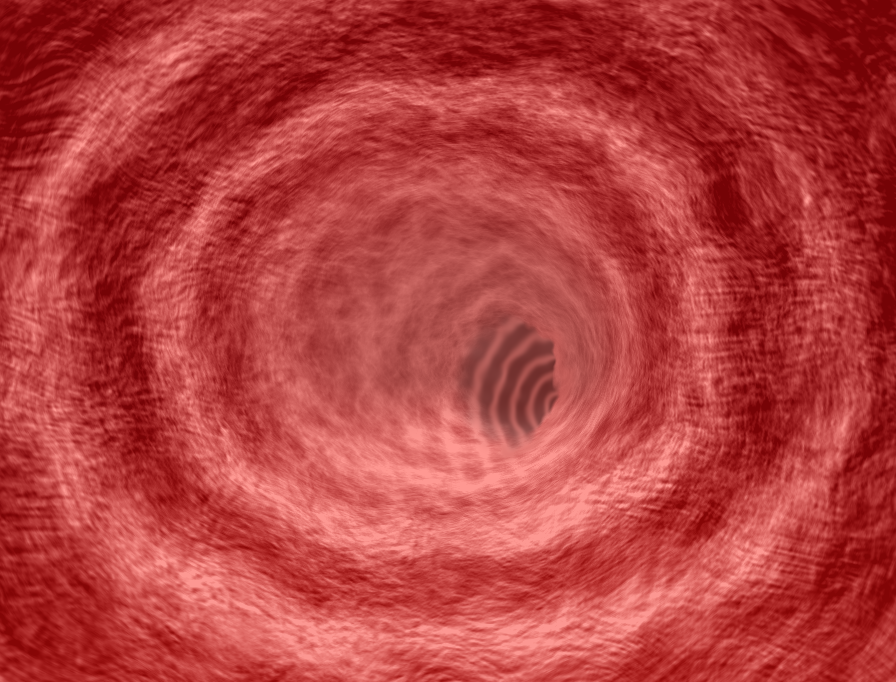
A Shadertoy shader for this background:

```glsl
// A winding red tunnel of fibrous folds, seen from inside.
// Rings are cosine crests over log radius around a centre that drifts with depth;
// two crossing spirals of ridged noise add fibres, and a dark bend closes the far end.

float hash(vec3 p) {
    p = fract(p * vec3(0.1031, 0.1030, 0.0973));
    p += dot(p, p.yzx + 33.33);
    return fract((p.x + p.y) * p.z);
}

float noise(vec3 p) {
    vec3 i = floor(p), f = fract(p);
    f = f * f * (3.0 - 2.0 * f);
    vec2 e = vec2(0, 1);
    vec4 low = vec4(hash(i), hash(i + e.yxx), hash(i + e.xyx), hash(i + e.yyx));
    vec4 high = vec4(hash(i + e.xxy), hash(i + e.yxy), hash(i + e.xyy), hash(i + e.yyy));
    vec4 layer = mix(low, high, f.z);
    vec2 row = mix(layer.xz, layer.yw, f.x);
    return mix(row.x, row.y, f.y);
}

// Ridged layers, each turned against the lattice of the last
float fibres(vec3 p) {
    mat3 turn = mat3(0.0, 0.8, 0.6, -0.8, 0.36, -0.48, -0.6, -0.48, 0.64);
    float sum = 0.0, weight = 0.5;
    for (int i = 0; i < 4; i++) {
        p = turn * p * 1.9 + vec3(7.1, 3.7, 5.3);
        sum += weight * (1.0 - abs(2.0 * noise(p) - 1.0));
        weight *= 0.62;
    }
    return sum - 0.6;
}

vec2 spin(vec2 v, float angle) {
    return mat2(cos(angle), sin(angle), -sin(angle), cos(angle)) * v;
}

// Small wrinkles with a slight slant
float wrinkles(vec2 p) {
    vec2 warp = vec2(noise(vec3(p * 9.0, 2.0)), noise(vec3(p * 9.0, 8.0)));
    vec2 q = spin(p, 0.35) + warp * 0.08;
    return noise(vec3(q * vec2(45.0, 85.0), 3.0)) + 0.6 * noise(vec3(q * vec2(95.0, 170.0), 4.0));
}

void mainImage(out vec4 fragColor, in vec2 fragCoord) {
    vec2 p = fragCoord / iResolution.y;
    p.x += 0.5 * (1.313 - iResolution.x / iResolution.y);

    // Solve for the ring through this point; small rings sit lower right
    float r = 0.3;
    vec2 offset = vec2(0);
    for (int i = 0; i < 8; i++) {
        vec2 centre = mix(vec2(0.748, 0.449), vec2(0.645, 0.505), smoothstep(0.05, 0.32, r));
        offset = (p - centre) * vec2(1.0, 1.1);
        r = length(offset);
    }
    vec2 dir = offset / max(r, 0.001);
    float depth = log(max(r, 0.01));
    float near = smoothstep(0.14, 0.5, r);
    float ground = smoothstep(0.1, 0.95, -dir.y);

    // Uneven folds, tighter along the floor, fading at the mouth and upper right
    float wobble = noise(vec3(dir * 1.6 + 4.0, depth * 1.4)) - 0.5;
    float ripple = noise(vec3(dir * 5.0 + 9.0, depth * 4.0)) - 0.5;
    float phase = (depth + 0.49 + 0.18 * ground) / 0.43 + 0.4 * wobble + 0.2 * ripple;
    float crest = pow(max(0.5 + 0.5 * cos(6.2832 * phase), 0.0), 1.6);
    crest *= 1.0 - 0.75 * smoothstep(0.62, 0.74, r);
    crest *= 1.0 - 0.5 * smoothstep(0.4, 0.6, r) * smoothstep(0.2, 0.9, dot(dir, vec2(0.8, 0.6)));

    // Crossing fibres, broad and fine; the fine ones are lit on one slope
    float twist = depth * 0.9 + 0.3 * wobble;
    float strand = fibres(vec3(spin(dir, twist) * 2.6, depth * 6.0 + 0.5 * ripple))
                 + fibres(vec3(spin(dir, -twist) * 2.6 + 9.0, depth * 6.0));
    vec3 thread = vec3(spin(dir, 0.7 * twist) * 7.0, depth * 17.0 + ripple);
    float relief = fibres(thread) - fibres(thread + vec3(0.04, 0.02, 0.13));
    relief = 0.8 * relief + 0.5 * (wrinkles(p) - wrinkles(p + vec2(-0.003, 0.005)));
    relief *= smoothstep(0.08, 0.45, r);

    // Thin nested arcs around the far bend, widening outward
    vec2 hollow = (p - vec2(0.741, 0.443)) / vec2(0.079, 0.095);
    float edge = length(hollow) + 0.2 * ripple;
    float bend = noise(vec3(p * 20.0, 1.0)) + 0.4 * noise(vec3(p * 60.0, 6.0)) - 0.7;
    float reach = length((p - vec2(0.818, 0.4)) * vec2(1.0, 0.8));
    float arcs = pow(max(0.5 + 0.5 * cos(38.0 * log(reach + 0.1) + 4.0 * bend), 0.0), 2.0);
    float arcZone = (1.0 - smoothstep(1.2, 3.0, edge)) * (1.0 - smoothstep(-0.2, 0.9, hollow.x));

    // Brightness of the wall, with light pooled along the floor
    float tone = mix(0.43, 0.04, near) + crest * mix(0.16, 0.52, near);
    tone += strand * mix(0.34, 0.48, near) + 0.75 * relief;
    tone += ground * mix(0.4, 0.2, near) + 0.22 * (arcs - 0.4) * arcZone;
    tone -= 0.1 * smoothstep(0.6, 0.85, r);
    tone = clamp(tone, 0.0, 1.1);
    vec3 ramp = vec3(tone, vec2(pow(tone, 1.25)));
    vec3 color = vec3(0.46, 0.01, 0.025) + vec3(0.49, 0.52, 0.485) * ramp;
    color += vec3(0.1, 0.02, 0.0) * near * ground * (1.0 - tone);

    // Brownish haze in the deep upper wall
    float haze = (1.0 - smoothstep(0.1, 0.34, r)) * (1.0 - ground);
    vec3 hazy = vec3(0.48, 0.17, 0.16) + vec3(0.32, 0.25, 0.24) * tone;
    color = mix(color, hazy, 0.85 * haze);

    // Hollow: soft on the left, crisp at its right lip
    float softness = mix(0.5, 0.06, smoothstep(-0.5, 0.7, hollow.x));
    float inside = 1.0 - smoothstep(1.0 - softness, 1.0 + 0.4 * softness, edge);
    vec3 deep = mix(vec3(0.45, 0.19, 0.18), vec3(0.72, 0.36, 0.34), 0.8 * arcs);
    deep += 0.1 * smoothstep(0.2, 0.9, -hollow.y) + 0.12 * (bend + 0.1);
    float rim = (edge - 1.08) * 8.0;
    float lip = exp(-rim * rim) * smoothstep(-0.2, 0.7, hollow.x - 0.5 * hollow.y);
    color = mix(color, vec3(0.82, 0.4, 0.38), 0.6 * lip);
    color = mix(color, deep, inside);

    fragColor = vec4(clamp(color, 0.0, 1.0), 1.0);
}
```
